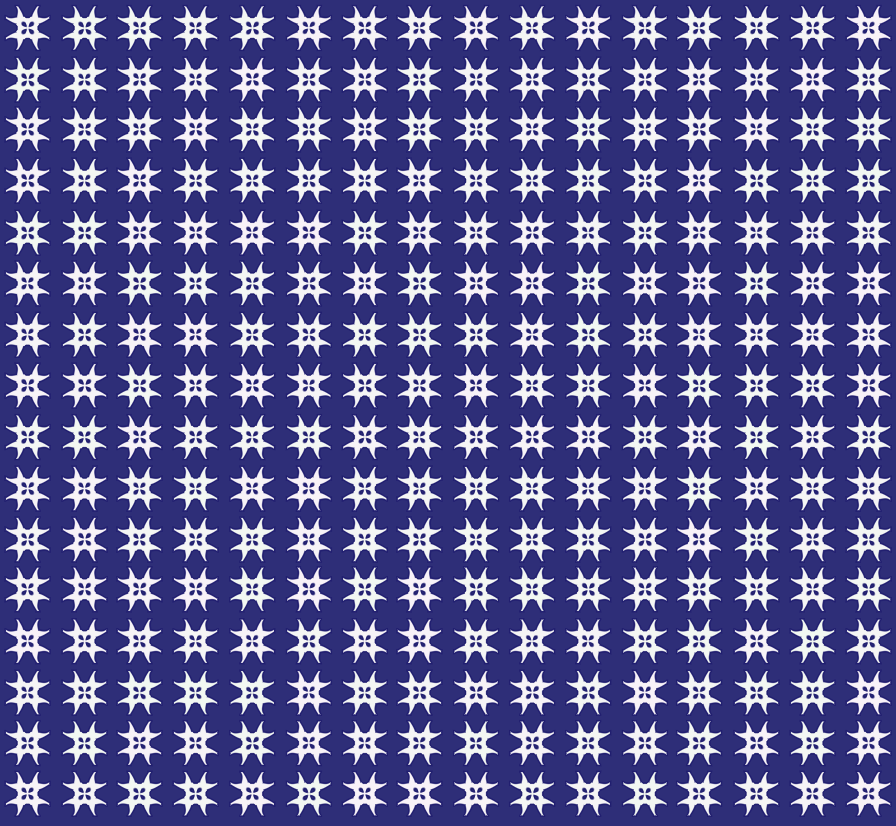
Give the GLSL for this pattern, as a Shadertoy shader.

```glsl
vec2 hash2(vec2 p) {
    vec3 a = fract(p.xyx * vec3(0.1031, 0.103, 0.0973));
    a += dot(a, a.yzx + 33.33);
    return fract((a.xx + a.yz) * a.zy);
}

// Square body with eight tapering horns, two per side, tips curling outward
float hornedStar(vec2 p) {
    vec2 q = abs(p);
    if (q.x > q.y) q = q.yx;
    float t = clamp((q.y - 0.15) / 0.235, 0.0, 1.0);
    float spine = 0.132 + 0.055 * t * t * t;
    float halfWidth = mix(0.06, 0.016, smoothstep(0.0, 0.95, t));
    float horn = max((abs(q.x - spine) - halfWidth) * 0.92, q.y - 0.385);

    // Scalloped notch floor between each pair of horns
    float rim = 0.176 + 0.026 * smoothstep(0.025, 0.065, q.x) * smoothstep(0.13, 0.075, q.x);
    return min(horn, q.y - rim);
}

// Four teardrop petals on the diagonals
float flower(vec2 p, float size) {
    vec2 q = abs(p) / size;
    float along = (q.x + q.y) * 0.7071;
    float across = abs(q.x - q.y) * 0.7071;
    float taper = mix(0.65, 1.1, smoothstep(0.03, 0.11, along));
    vec2 e = vec2((along - 0.083) / 0.056, across / (0.036 * taper));
    return (length(e) - 1.0) * 0.036 * size;
}

void mainImage(out vec4 fragColor, in vec2 fragCoord) {
    // One unit is one column width
    float pixel = 16.0 / iResolution.x;
    vec2 uv = fragCoord * pixel;

    // Sixteen by sixteen cells, with slightly uneven spacing
    vec2 pitch = vec2(1.0, 0.9125);
    vec2 origin = vec2(0.5, 0.5625);
    vec2 cell = clamp(floor((uv - origin) / pitch + 0.5), 0.0, 15.0);
    vec2 drift = vec2(hash2(vec2(cell.x, 7.0)).x, hash2(vec2(cell.y, 19.0)).y) - 0.5;
    vec2 p = uv - origin - cell * pitch - 0.035 * drift;
    vec2 rnd = hash2(cell + 3.0);

    float star = hornedStar(p);
    float petals = flower(p - 0.008 * (rnd - 0.5), 0.96 + 0.1 * rnd.x);
    float d = max(star, -petals);

    // Indigo ground, deeper close to the motif
    vec3 ground = mix(vec3(0.13, 0.12, 0.44), vec3(0.18, 0.18, 0.47),
                      smoothstep(0.018, 0.04, d));
    vec3 white = vec3(0.96) + 0.025 * (rnd.y - 0.5) * vec3(1.0, -1.0, 1.0);
    float ink = smoothstep(0.75 * pixel, -0.75 * pixel, d);
    fragColor = vec4(mix(ground, white, ink), 1.0);
}
```
